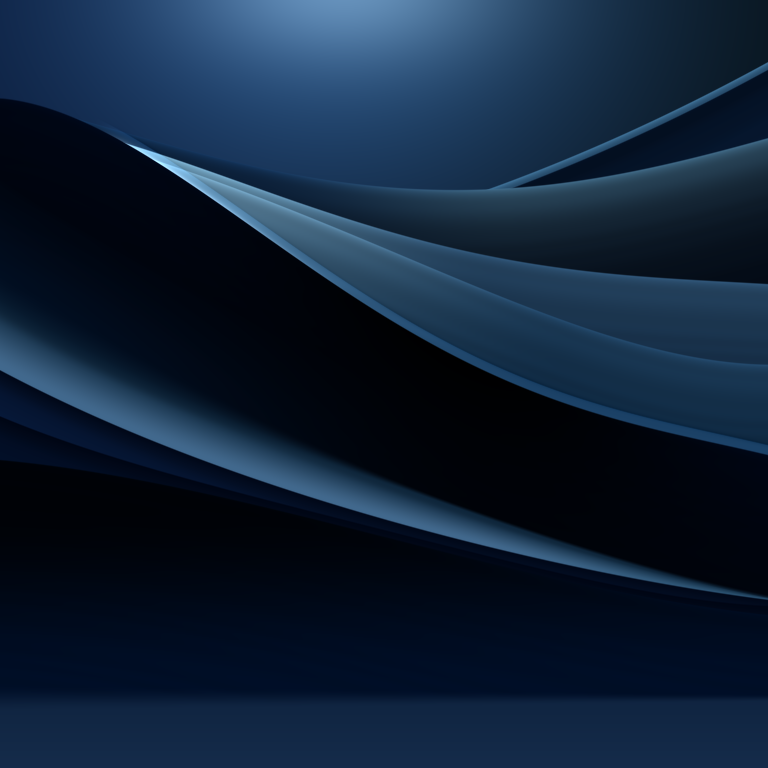
Give the GLSL for this background, as a WebGL 2 fragment shader.

```glsl
#version 300 es
precision highp float;
// Dark blue satin folds sweeping under a soft overhead glow, above a dim floor.
// Each fold edge is a smooth curve through five evenly spaced heights; sheets are
// painted back to front, each shaded by its depth below its own edge.
#define GLOW_CENTER vec2(0.45, 1.02)
#define RIM_GAIN 0.35
#define RIM_WIDTH 0.003
#define HEM_WIDTH 0.013
#define SHEEN 0.025
#define FLOOR_Y 0.091

uniform vec2 u_resolution;
out vec4 outColor;

// Quartic through heights at x = 0, 1/4, 1/2, 3/4, 1 (forward differences)
float fold(float x, float a, float b, float c, float d, float e) {
    float t = 4.0 * x;
    float t2 = t * (t - 1.0) / 2.0;
    float t3 = t2 * (t - 2.0) / 3.0;
    float t4 = t3 * (t - 3.0) / 4.0;
    return a + t * (b - a) + t2 * (c - 2.0 * b + a)
         + t3 * (d - 3.0 * c + 3.0 * b - a)
         + t4 * (e - 4.0 * d + 6.0 * c - 4.0 * b + a);
}

// 1 below the edge, 0 above, with a blur of at least one pixel
float below(float y, float edge, float blur) {
    float w = max(blur, 1.0 / u_resolution.y);
    return 1.0 - smoothstep(edge - w, edge + w, y);
}

// Cover everything under the edge, fading from edge color to deep color
void sheet(inout vec3 col, float y, float edge, vec3 lit, vec3 deep, float falloff) {
    float s = max(edge - y, 0.0);
    vec3 c = mix(deep, lit, exp(-s / falloff));
    c += lit * RIM_GAIN * exp(-s / RIM_WIDTH);
    c *= 1.0 + SHEEN * sin(s * 230.0 + 1.5 * sin(s * 71.0));
    col = mix(col, c, below(y, edge, 0.0));
}

vec3 sky(vec2 p) {
    vec2 d = p - GLOW_CENTER;
    vec2 wide = d / vec2(0.40, 0.33);
    vec2 core = d / vec2(0.20, 0.10);
    vec3 base = mix(vec3(0.03, 0.09, 0.20), vec3(0.02, 0.06, 0.09), p.x);
    return base + vec3(0.13, 0.24, 0.35) * exp(-dot(wide, wide))
                + vec3(0.25, 0.26, 0.24) * exp(-dot(core, core));
}

void main() {
    vec2 p = gl_FragCoord.xy / u_resolution;
    float x = p.x, y = p.y;
    vec3 col = sky(p);

    // Thin ribbon at the upper right
    float q = x - 0.75;
    float ribbon = 0.798 + 0.42 * q + 0.256 * q * q;
    sheet(col, y, ribbon, vec3(0.20, 0.36, 0.48), vec3(0.12, 0.25, 0.37), 0.008);
    sheet(col, y, ribbon - 0.010, vec3(0.01, 0.05, 0.11), vec3(0.03, 0.11, 0.22), 0.08);

    // Upper folds
    float crest = fold(x, 0.872, 0.803, 0.7565, 0.764, 0.820);
    vec3 crestLit = mix(vec3(0.06, 0.16, 0.28), vec3(0.20, 0.33, 0.42), smoothstep(0.3, 0.7, x));
    sheet(col, y, crest, crestLit, vec3(0.005, 0.03, 0.07), 0.06);

    float middle = fold(x, 0.846, 0.785, 0.7005, 0.6485, 0.630);
    vec3 middleLit = mix(vec3(0.40, 0.57, 0.67), vec3(0.15, 0.27, 0.38), smoothstep(0.2, 0.65, x));
    sheet(col, y, middle, middleLit, vec3(0.05, 0.13, 0.22), 0.10);

    float lower = fold(x, 0.850, 0.775, 0.677, 0.577, 0.525);
    vec3 lowerLit = mix(vec3(0.40, 0.56, 0.66), vec3(0.11, 0.23, 0.34), smoothstep(0.2, 0.75, x));
    sheet(col, y, lower, lowerLit, vec3(0.03, 0.12, 0.21), 0.10);

    // Bright hem where the upper folds meet the dark hollow
    float hollow = fold(x, 0.872, 0.759, 0.5885, 0.470, 0.4075);
    float lift = y - hollow;
    float start = smoothstep(0.12, 0.20, x);
    col += start * vec3(0.05, 0.10, 0.15) * below(lift, HEM_WIDTH, 0.0);
    col -= start * 0.04 * exp(-abs(lift - HEM_WIDTH) / 0.002);
    col += start * vec3(0.35, 0.37, 0.38) * exp(-abs(lift) / 0.003) * (1.0 - smoothstep(0.2, 0.5, x));

    // Dark hollow with a faint inner fold
    vec3 hollowLit = vec3(0.0, 0.025, 0.085) * (0.5 + 0.5 * cos(6.2832 * (x - 0.1)));
    sheet(col, y, hollow, hollowLit, vec3(0.0, 0.012, 0.040), 0.12);
    float inner = fold(x, 0.763, 0.620, 0.500, 0.400, 0.330);
    vec3 innerTint = vec3(0.005, 0.045, 0.09) * (1.0 - smoothstep(0.0, 0.65, x));
    col += innerTint * below(y, inner, 0.006) * smoothstep(-0.04, 0.16, inner - y);

    // Lit band: soft on top, crisp underneath
    float bandTop = fold(x, 0.610, 0.479, 0.376, 0.289, 0.223);
    float bandBase = fold(x, 0.518, 0.406, 0.324, 0.262, 0.219);
    float t = clamp((bandTop - y) / max(bandTop - bandBase, 0.003), 0.0, 1.0);
    vec3 bandLit = mix(vec3(0.25, 0.40, 0.54), vec3(0.16, 0.31, 0.43), smoothstep(0.6, 1.0, x));
    vec3 band = mix(vec3(0.05, 0.14, 0.22), bandLit, smoothstep(0.0, 0.9, t));
    band *= 1.0 + SHEEN * sin(t * 17.0 + 2.0 * sin(t * 5.0));
    col = mix(col, band, below(y, bandTop, mix(0.035, 0.003, smoothstep(0.0, 0.6, x))));

    // Navy layers tucked under the band
    sheet(col, y, bandBase, vec3(0.0, 0.02, 0.07), vec3(0.03, 0.11, 0.25), 0.03);
    float tuck = fold(x, 0.458, 0.375, 0.310, 0.249, 0.211);
    sheet(col, y, tuck, vec3(0.0, 0.015, 0.06), vec3(0.01, 0.07, 0.18), 0.03);

    // Back wall and floor
    float base = fold(x, 0.401, 0.361, 0.301, 0.241, 0.199);
    vec3 wall = mix(vec3(0.0, 0.008, 0.025), vec3(0.0, 0.055, 0.15), smoothstep(0.34, 0.10, y));
    sheet(col, y, base, wall, wall, 1.0);
    vec3 ground = mix(vec3(0.08, 0.17, 0.29), vec3(0.06, 0.14, 0.25), y / FLOOR_Y);
    col = mix(col, ground, below(y, FLOOR_Y, mix(0.018, 0.005, x)));

    outColor = vec4(clamp(col, 0.0, 1.0), 1.0);
}
```
